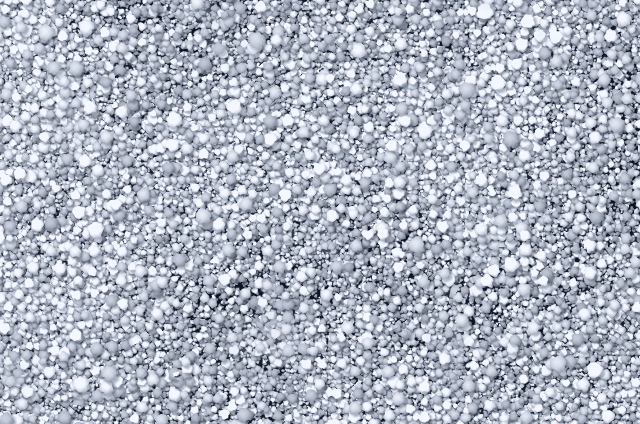
Reproduce this texture procedurally as a Shadertoy shader.

```glsl
// Loose snow pellets of mixed size scattered over dark ground.

vec4 hash4(vec2 p) {
    vec4 q = fract(p.xyxy * vec4(0.1031, 0.1030, 0.0973, 0.1099));
    q += dot(q, q.wzxy + 33.33);
    return fract((q.xxyz + q.yzzw) * q.zywx);
}

// Layered sines, warped and turned at each octave, roughly -1 to 1
float drift(vec2 p) {
    float sum = 0.0, weight = 0.5;
    for (int i = 0; i < 5; i++) {
        p = mat2(0.8, 0.6, -0.6, 0.8) * p * 1.75 + 1.7;
        p += 0.6 * sin(p.yx * 0.7);
        sum += weight * sin(p.x) * sin(p.y);
        weight *= 0.75;
    }
    return sum;
}

// Paints one grid of rounded grains over the brightness so far
float paintGrains(float value, vec2 p, float cells, float sizeRank, float density) {
    vec2 grid = p * cells + 37.0 * sizeRank;
    vec2 cell = floor(grid);
    float blur = max(0.0019, 0.75 / iResolution.y) * cells;
    float presence = mix(1.0, 0.05, sizeRank) * (1.0 + 0.35 * density);

    for (int y = -1; y <= 1; y++)
    for (int x = -1; x <= 1; x++) {
        vec2 id = cell + vec2(x, y);
        vec4 rnd = hash4(id + 91.0 * sizeRank);
        float kind = hash4(id.yx + 17.3 + 53.0 * sizeRank).x;
        if (kind > presence) continue;

        vec2 offset = grid - id - 0.5 - 0.7 * (rnd.xy - 0.5);
        float radius = mix(0.32, 0.58, rnd.z);

        // Slightly lumpy outline
        float angle = atan(offset.y, offset.x);
        float lump = 1.0 + 0.09 * sin(3.0 * angle + 6.3 * rnd.x)
                         + 0.05 * sin(5.0 * angle + 6.3 * rnd.y);
        float dist = length(offset) / lump;

        // Contact shadow to the lower right
        float shadow = length(offset - vec2(0.13, -0.16)) - radius;
        value *= 1.0 - 0.27 * (1.0 - smoothstep(-0.1, 0.22, shadow));

        // Domed shading, lit from the upper left
        vec2 slope = offset / radius;
        float tone = mix(0.66, 1.08, rnd.w) + 0.12 * sizeRank + 0.07 * density;
        float dome = tone * (1.0 - 0.2 * dot(slope, slope))
                   + 0.09 * dot(slope, vec2(-0.6, 0.8));
        float mask = 1.0 - smoothstep(-blur, blur, dist - radius);
        value = mix(value, min(dome, 0.97), mask);
    }
    return value;
}

void mainImage(out vec4 fragColor, in vec2 fragCoord) {
    vec2 p = fragCoord / iResolution.y;

    // Broad thick and thin areas, thicker towards the lower left
    float density = drift(p * 2.6 + 4.0) + 0.25 * (0.9 - p.x - 0.3 * p.y);
    density = clamp(density, -1.0, 1.0);

    // Dark ground, then grains from fine to coarse
    float value = 0.12 + 0.05 * density;
    vec2 bent = p + 0.0008 * sin(p.yx * 390.0 + 3.0 * sin(p * 140.0));
    for (int i = 0; i < 7; i++) {
        float cells = 115.0 * pow(0.8, float(i));
        value = paintGrains(value, bent, cells, float(i) / 6.0, density);
    }

    // Powdery clumps soften the contrast in places
    float powder = smoothstep(0.35, 1.0, drift(p * 4.3 + 11.0));
    value = mix(value, 0.86, 0.4 * powder);

    // Cool tint that fades in the highlights
    vec3 tint = vec3(-0.028, 0.0, 0.06) * (1.0 - 0.5 * smoothstep(0.75, 1.0, value));
    fragColor = vec4(clamp(value + tint, 0.0, 1.0), 1.0);
}
```
